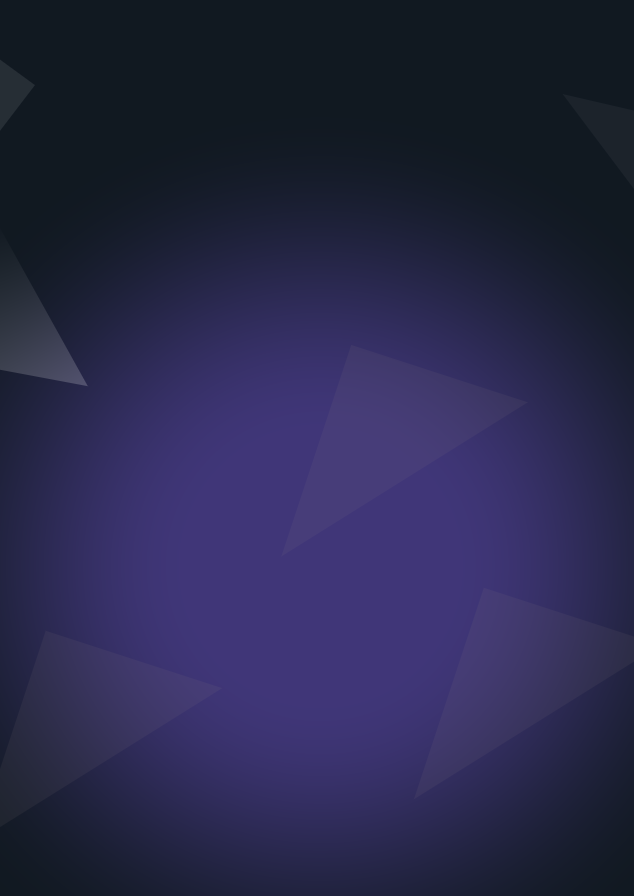
This background is drawn by a Shadertoy shader. Its source:

```glsl
// Soft violet glow on dark navy, overlaid with faint translucent triangles.

// Signed distance to one edge, positive on its left side.
float edgeSide(vec2 p, vec2 a, vec2 b) {
    vec2 along = normalize(b - a);
    return dot(p - a, vec2(-along.y, along.x));
}

// Antialiased coverage of a triangle whose corners run clockwise.
float triangle(vec2 p, vec2 a, vec2 b, vec2 c) {
    float dist = max(edgeSide(p, a, b), max(edgeSide(p, b, c), edgeSide(p, c, a)));
    return clamp(0.5 - dist * iResolution.y, 0.0, 1.0);
}

void mainImage(out vec4 fragColor, in vec2 fragCoord) {
    // Canvas height is one unit
    vec2 p = fragCoord / iResolution.y;

    // Background and round glow
    float glow = 1.0 - smoothstep(0.143, 0.508, distance(p, vec2(0.358, 0.368)));
    vec3 color = mix(vec3(0.067, 0.098, 0.131), vec3(0.25, 0.212, 0.471), glow);

    // Three equal triangles within the glow
    vec2 offsets[3] = vec2[3](vec2(0.0), vec2(-0.341, -0.319), vec2(0.148, -0.271));
    for (int i = 0; i < 3; i++) {
        float pane = triangle(p - offsets[i], vec2(0.392, 0.615),
                              vec2(0.589, 0.551), vec2(0.314, 0.379));
        color = mix(color, vec3(0.55, 0.5, 0.5), 0.1 * pane);
    }

    // Left shard, brightest at its lower tip
    vec2 tip = vec2(0.098, 0.569);
    float shard = triangle(p, tip, vec2(-0.137, 0.613), vec2(-0.007, 0.758));
    float fade = clamp(1.0 - dot(p - tip, vec2(-1.2, 4.8)), 0.0, 1.0);
    color = mix(color, vec3(1.0), 0.2 * fade * shard);

    // Pieces cut off by the upper left and right borders
    float leftPiece = triangle(p, vec2(0.039, 0.905), vec2(-0.039, 0.803), vec2(-0.039, 0.962));
    float rightPiece = triangle(p, vec2(0.628, 0.895), vec2(0.749, 0.867), vec2(0.749, 0.734));
    color = mix(color, vec3(1.0), 0.09 * leftPiece + 0.045 * rightPiece);

    fragColor = vec4(color, 1.0);
}
```
